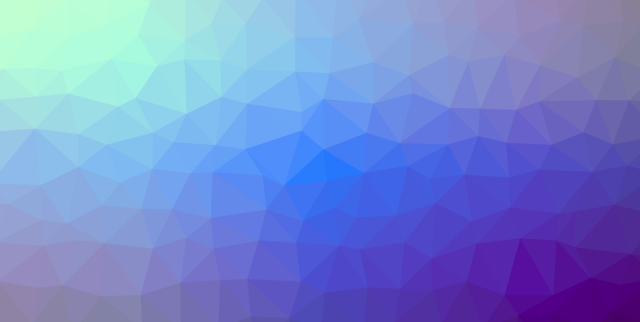
Write a WebGL 1 fragment shader that draws this background.

```glsl
precision highp float;

uniform vec2 u_resolution;

const float ROWS = 8.8;        // mesh cells over the canvas height
const float JITTER = 0.62;     // spread of each vertex, in cells
const float SEED = 17.0;
const float GAMMA = 2.2;
const float Y_REACH = 0.96;    // how far down the ramp the bottom edge lies

// Ramp colours and the positions where they sit
const vec3 MINT = vec3(0.77, 1.00, 0.81);
const vec3 AQUA = vec3(0.65, 0.99, 0.88);
const vec3 BLUE = vec3(0.11, 0.48, 1.00);
const vec3 VIOLET = vec3(0.34, 0.00, 0.62);
const vec3 PLUM = vec3(0.27, 0.00, 0.37);
const float AQUA_AT = 0.20;
const float BLUE_AT = 0.50;
const float VIOLET_AT = 0.83;

const mat3 RGB_TO_XYZ = mat3(
  0.4124, 0.2126, 0.0193,
  0.3576, 0.7152, 0.1192,
  0.1805, 0.0722, 0.9505);
const mat3 XYZ_TO_RGB = mat3(
  3.2406, -0.9689, 0.0557,
  -1.5372, 1.8758, -0.2040,
  -0.4986, 0.0415, 1.0570);

vec2 hash2(vec2 p) {
  vec2 q = vec2(dot(p, vec2(127.1, 311.7)), dot(p, vec2(269.5, 183.3)));
  return fract(sin(q + SEED) * 43758.5453);
}

vec2 meshVertex(vec2 cell) {
  return cell + JITTER * (hash2(cell) - 0.5);
}

// Cube-root XYZ: blending here equals blending in Lab
vec3 toPerceptual(vec3 rgb) {
  return pow(RGB_TO_XYZ * pow(rgb, vec3(GAMMA)), vec3(1.0 / 3.0));
}

vec3 fromPerceptual(vec3 c) {
  return pow(max(XYZ_TO_RGB * (c * c * c), 0.0), vec3(1.0 / GAMMA));
}

vec3 ramp(float t) {
  vec3 c = mix(toPerceptual(MINT), toPerceptual(AQUA), clamp(t / AQUA_AT, 0.0, 1.0));
  c = mix(c, toPerceptual(BLUE), clamp((t - AQUA_AT) / (BLUE_AT - AQUA_AT), 0.0, 1.0));
  c = mix(c, toPerceptual(VIOLET), clamp((t - BLUE_AT) / (VIOLET_AT - BLUE_AT), 0.0, 1.0));
  return mix(c, toPerceptual(PLUM), clamp((t - VIOLET_AT) / (1.0 - VIOLET_AT), 0.0, 1.0));
}

// Signed distance to the line a-b, positive on its left
float edgeDistance(vec2 p, vec2 a, vec2 b) {
  vec2 e = b - a;
  vec2 d = p - a;
  return (e.x * d.y - e.y * d.x) / max(length(e), 1e-4);
}

// Centroid of a counterclockwise triangle weighted by its coverage
vec3 weightedCentroid(vec2 p, vec2 a, vec2 b, vec2 c, float blur) {
  float inside = min(edgeDistance(p, a, b),
                     min(edgeDistance(p, b, c), edgeDistance(p, c, a)));
  float coverage = smoothstep(-blur, blur, inside);
  return vec3((a + b + c) / 3.0, 1.0) * coverage;
}

void main() {
  vec2 p = gl_FragCoord.xy / u_resolution.y * ROWS;
  float blur = 0.7 * ROWS / u_resolution.y;
  vec3 total = vec3(p, 1.0) * 1e-4;

  // Split each nearby quad along its shorter diagonal
  for (int j = -1; j <= 1; j++) {
    for (int i = -1; i <= 1; i++) {
      vec2 cell = floor(p) + vec2(float(i), float(j));
      vec2 a = meshVertex(cell);
      vec2 b = meshVertex(cell + vec2(1.0, 0.0));
      vec2 c = meshVertex(cell + vec2(1.0, 1.0));
      vec2 d = meshVertex(cell + vec2(0.0, 1.0));
      if (distance(a, c) < distance(b, d)) {
        total += weightedCentroid(p, a, b, c, blur);
        total += weightedCentroid(p, a, c, d, blur);
      } else {
        total += weightedCentroid(p, a, b, d, blur);
        total += weightedCentroid(p, b, c, d, blur);
      }
    }
  }

  // Average the horizontal and vertical ramps at the facet centre
  vec2 uv = total.xy / total.z / ROWS;
  uv.x *= u_resolution.y / u_resolution.x;
  vec3 color = 0.5 * (ramp(uv.x) + ramp((1.0 - uv.y) * Y_REACH));
  gl_FragColor = vec4(fromPerceptual(color), 1.0);
}
```
